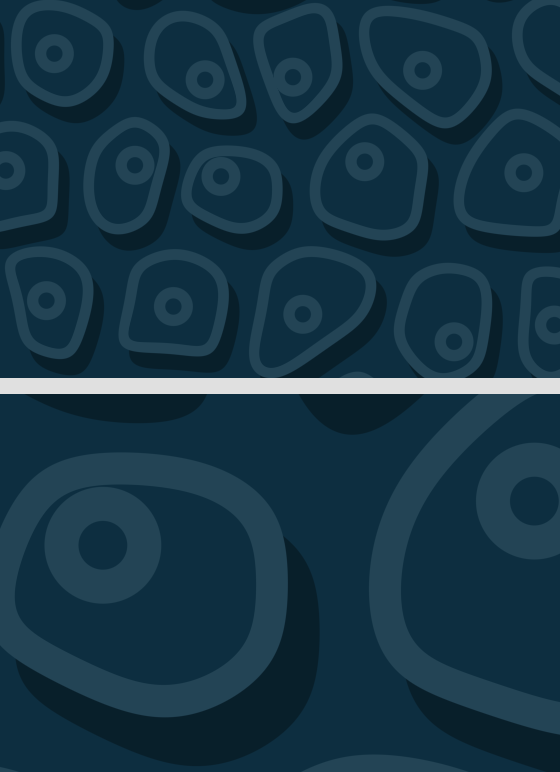
Top: the whole. Bottom: its middle third, enlarged.
A WebGL 1 fragment shader for this pattern:

```glsl
precision highp float;
// Rounded pebble cells with outlined rims, ring-shaped cores and hard offset shadows.

uniform vec2 u_resolution;

// All lengths are fractions of the canvas height.
#define SPACING 0.335
#define JITTER 0.25
#define ROUNDNESS 0.027
#define GAP_MIN 0.016
#define GAP_MAX 0.052
#define RIM_WIDTH 0.029
#define RING_RADIUS 0.0365
#define RING_WIDTH 0.030
#define SHADOW_OFFSET vec2(0.028, -0.043)
#define WARP_AMOUNT 0.015
#define WARP_FREQ 14.0
#define SEED 7.3

const vec3 GROUND = vec3(0.05, 0.18, 0.25);
const vec3 LINE = vec3(0.137, 0.267, 0.333);
const vec3 SHADOW = vec3(0.032, 0.12, 0.165);
const vec2 WARP_PHASE = vec2(1.3, 4.1);

float hash(vec2 p) {
  return fract(sin(dot(p, vec2(127.1, 311.7)) + SEED) * 43758.545);
}

// Gentle bending of space that makes the cell sides wavy.
vec2 warpOffset(vec2 p) {
  return WARP_AMOUNT * sin(WARP_FREQ * p.yx + WARP_PHASE);
}

// Cell centre on a staggered, jittered grid.
vec2 cellCentre(vec2 id) {
  float angle = 6.2832 * hash(id);
  float reach = JITTER * sqrt(hash(id + 17.0));
  vec2 stagger = vec2(0.5 * mod(id.y, 2.0), 0.0);
  return SPACING * (id + 0.5 + stagger + reach * vec2(cos(angle), sin(angle)));
}

// x: distance inside the pebble outline, y: distance from its core.
vec2 pebble(vec2 p) {
  vec2 q = p + warpOffset(p);

  // Find the nearest centre.
  vec2 base = floor(q / SPACING);
  vec2 ownId = base;
  vec2 own = vec2(0.0);
  float nearest = 1e3;
  for (int j = -2; j <= 2; j++) {
    for (int i = -2; i <= 2; i++) {
      vec2 id = base + vec2(i, j);
      vec2 centre = cellCentre(id);
      float d = distance(q, centre);
      if (d < nearest) {
        nearest = d;
        own = centre;
        ownId = id;
      }
    }
  }

  // Blend the distances to all sides, each with its own gap.
  float total = 0.0;
  vec2 slope = vec2(0.0);
  for (int j = -2; j <= 2; j++) {
    for (int i = -2; i <= 2; i++) {
      if (i == 0 && j == 0) continue;
      vec2 id = ownId + vec2(i, j);
      vec2 other = cellCentre(id);
      vec2 normal = normalize(other - own);
      float gap = mix(GAP_MIN, GAP_MAX, hash(ownId * 3.7 + id * 1.9));
      float side = dot(0.5 * (own + other) - q, normal) - gap;
      float weight = exp(-side / ROUNDNESS);
      total += weight;
      slope -= weight * normal;
    }
  }
  float inside = -ROUNDNESS * log(total);

  // Divide by the slope so that the rim keeps an even width.
  slope /= total;
  vec2 bend = WARP_AMOUNT * WARP_FREQ * cos(WARP_FREQ * p.yx + WARP_PHASE);
  slope += slope.yx * bend.yx;
  inside /= max(length(slope), 0.05);

  return vec2(inside, distance(p, own - warpOffset(own)));
}

// Antialiased coverage of the region where d is positive.
float cover(float d) {
  float soft = 0.75 / u_resolution.y;
  return smoothstep(-soft, soft, d);
}

void main() {
  vec2 p = gl_FragCoord.xy / u_resolution.y;
  vec2 shape = pebble(p);
  float shade = cover(pebble(p - SHADOW_OFFSET).x);

  float rim = 1.0 - cover(shape.x - RIM_WIDTH);
  float ring = cover(0.5 * RING_WIDTH - abs(shape.y - RING_RADIUS));

  vec3 color = mix(GROUND, SHADOW, shade);
  vec3 body = mix(GROUND, LINE, max(rim, ring));
  color = mix(color, body, cover(shape.x));
  gl_FragColor = vec4(color, 1.0);
}
```
